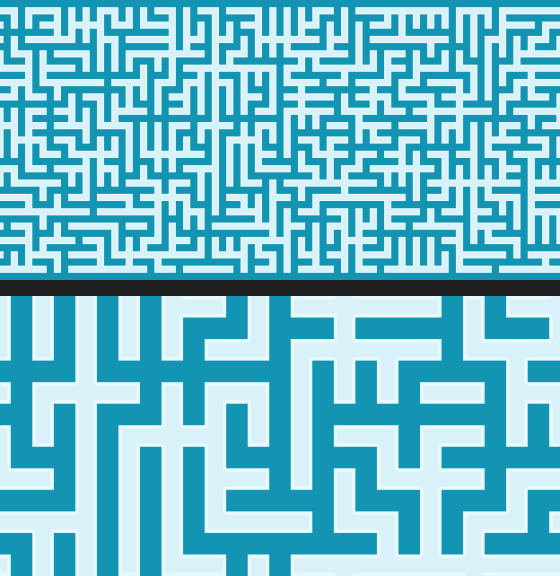
Top, the full canvas; bottom, a detail of the centre.
Write a WebGL 2 fragment shader that draws this pattern.

```glsl
#version 300 es
precision highp float;
// A dense maze of pale corridors between teal walls of equal thickness.
// Every cell opens a passage to one random neighbour that lies higher on a
// noise landscape; always climbing, the passages branch and never form loops.

#define ROWS 19.0          // corridor rows between bottom and top wall
#define SHIFT 0.5          // sideways offset of the maze, in tiles
#define HILL_SCALE 0.21    // landscape frequency per cell
#define ROUGHNESS 0.13     // per-cell jitter of the landscape
#define RIM 0.18           // width of the bright corridor rim, in tiles
#define WALL_COLOR vec3(0.07, 0.58, 0.70)
#define PATH_COLOR vec3(0.85, 0.95, 0.98)
#define RIM_COLOR vec3(0.91, 0.98, 1.00)

uniform vec2 u_resolution;
out vec4 fragColor;

// Integer hash of a lattice point and a salt, in 0..1
float hash(vec2 p, int salt) {
    uvec2 v = uvec2(ivec2(p) + 4096);
    uint h = v.x * 73856093u ^ v.y * 19349663u ^ uint(salt + 1) * 83492791u;
    h = (h ^ (h >> 16)) * 2146121005u;
    h = (h ^ (h >> 15)) * 2221713035u;
    return float((h ^ (h >> 16)) >> 8) / 16777216.0;
}

// Gradient noise
float slope(vec2 corner, vec2 p) {
    float angle = 6.28318 * hash(corner, 7);
    return dot(vec2(cos(angle), sin(angle)), p - corner);
}

float gradientNoise(vec2 p) {
    vec2 i = floor(p), f = fract(p);
    vec2 w = f * f * f * (f * (f * 6.0 - 15.0) + 10.0);
    vec2 e = vec2(1, 0);
    return mix(mix(slope(i, p), slope(i + e, p), w.x),
               mix(slope(i + e.yx, p), slope(i + 1.0, p), w.x), w.y);
}

// Landscape height of a cell; rows outside the maze are never climbed to
float height(vec2 cell) {
    if (cell.y < 0.0 || cell.y >= ROWS) return -9.0;
    return gradientNoise(cell * HILL_SCALE + 0.37) + ROUGHNESS * hash(cell, 11);
}

// Direction of the passage a cell opens: a random uphill neighbour
vec2 exitOf(vec2 cell) {
    float here = height(cell), best = -1.0;
    vec2 chosen = vec2(0);
    for (int i = 0; i < 4; i++) {
        vec2 dir = (i & 1) == 0 ? vec2(1, 0) : vec2(0, 1);
        if (i > 1) dir = -dir;
        float luck = hash(cell, 20 + i);
        if (luck > best && height(cell + dir) > here) {
            best = luck;
            chosen = dir;
        }
    }
    return chosen;
}

// 1 for a corridor tile, 0 for a wall tile
float openTile(vec2 id) {
    if (id.y < 1.0 || id.y > 2.0 * ROWS - 1.0) return 0.0;
    bool wallColumn = mod(id.x, 2.0) > 0.5;
    bool wallRow = mod(id.y, 2.0) < 0.5;
    if (wallColumn && wallRow) return 0.0;
    if (!wallColumn && !wallRow) return 1.0;
    vec2 cell = floor((id - vec2(0, 1)) / 2.0);
    vec2 across = wallColumn ? vec2(1, 0) : vec2(0, 1);
    bool linked = exitOf(cell) == across || exitOf(cell + across) == -across;
    return linked ? 1.0 : 0.0;
}

// Blend of four tiles (left-low, right-low, left-high, right-high)
float blendTiles(vec4 tiles, vec2 offset, float width) {
    vec2 t = clamp(offset / width + 0.5, 0.0, 1.0);
    return mix(mix(tiles.x, tiles.y, t.x), mix(tiles.z, tiles.w, t.x), t.y);
}

void main() {
    // Tile coordinates and the tiles around the nearest tile corner
    float tilesHigh = 2.0 * ROWS + 1.0;
    float pixel = tilesHigh / u_resolution.y;
    vec2 p = gl_FragCoord.xy * pixel + vec2(SHIFT, 0.0);
    vec2 corner = floor(p + 0.5);
    vec4 tiles = vec4(openTile(corner - 1.0), openTile(corner - vec2(0, 1)),
                      openTile(corner - vec2(1, 0)), openTile(corner));

    // Smooth coverage, and a faint bright rim just inside the corridors
    float path = blendTiles(tiles, p - corner, pixel);
    float nearWall = 1.0 - blendTiles(tiles, p - corner, 2.0 * RIM);
    vec3 pathColor = mix(PATH_COLOR, RIM_COLOR, smoothstep(0.0, 0.1, nearWall));
    fragColor = vec4(mix(WALL_COLOR, pathColor, path), 1.0);
}
```
